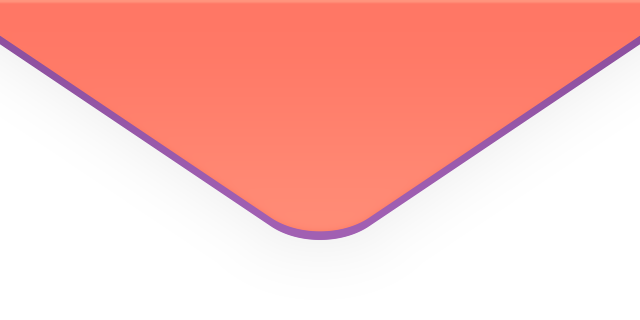
This background is drawn by a Shadertoy shader. Its source:

```glsl
const float SLOPE = 0.672;          // vertical squash of the diamond
const float CORNER_RADIUS = 0.217;
const float TIP_HEIGHT = 0.277;
const float RIM_DROP = 0.027;

const vec3 CORAL_TOP = vec3(1.0, 0.465, 0.395);
const vec3 CORAL_LOW = vec3(1.0, 0.550, 0.465);
const vec3 CORAL_EDGE = vec3(0.99, 0.475, 0.385);
const vec3 CORAL_SHEEN = vec3(1.0, 0.580, 0.490);
const vec3 PURPLE_TOP = vec3(0.555, 0.315, 0.625);
const vec3 PURPLE_LOW = vec3(0.630, 0.375, 0.700);

// Approximate distance to a squashed wedge with a rounded tip at the given height
float wedgeDistance(vec2 p, float tip, float radius, float squash) {
    vec2 q = vec2(abs(p.x), (p.y - tip) / squash - radius);
    vec2 side = vec2(0.70710678, -0.70710678);
    bool onCorner = -q.y > q.x;
    vec2 normal = onCorner ? q / max(length(q), 1e-4) : side;
    float gradient = length(vec2(normal.x, normal.y / squash));
    return (dot(q, normal) - radius) / gradient;
}

float coverage(float d, float pixel) {
    return 1.0 - smoothstep(-0.6 * pixel, 0.6 * pixel, d);
}

// Soft grey falloff outside a shape
float shadow(float d, float reach, float strength) {
    float fade = clamp(1.0 - max(d, 0.0) / reach, 0.0, 1.0);
    return strength * fade * fade;
}

vec3 coralFill(float y, float d) {
    vec3 color = mix(CORAL_LOW, CORAL_TOP, smoothstep(0.2, 1.0, y));
    color = mix(color, CORAL_EDGE, 0.6 * exp(min(d, 0.0) / 0.008));
    float sheen = 1.0 - smoothstep(0.003, 0.014, 1.0 - y);
    return mix(color, CORAL_SHEEN, sheen);
}

void mainImage(out vec4 fragColor, in vec2 fragCoord) {
    float pixel = 1.0 / iResolution.y;
    vec2 p = (fragCoord - vec2(0.5 * iResolution.x, 0.0)) * pixel;

    float flapDist = wedgeDistance(p, TIP_HEIGHT, CORNER_RADIUS, SLOPE);
    float rimDist = wedgeDistance(p, TIP_HEIGHT - RIM_DROP, CORNER_RADIUS, SLOPE);

    // White ground with the shadow cast by the rim
    vec3 color = vec3(1.0 - shadow(rimDist, 0.24, 0.042));

    // Purple rim, then the coral flap
    vec3 rimColor = mix(PURPLE_LOW, PURPLE_TOP, smoothstep(0.25, 0.9, p.y));
    color = mix(color, rimColor, coverage(rimDist, pixel));
    color = mix(color, coralFill(p.y, flapDist), coverage(flapDist, pixel));

    fragColor = vec4(color, 1.0);
}
```
